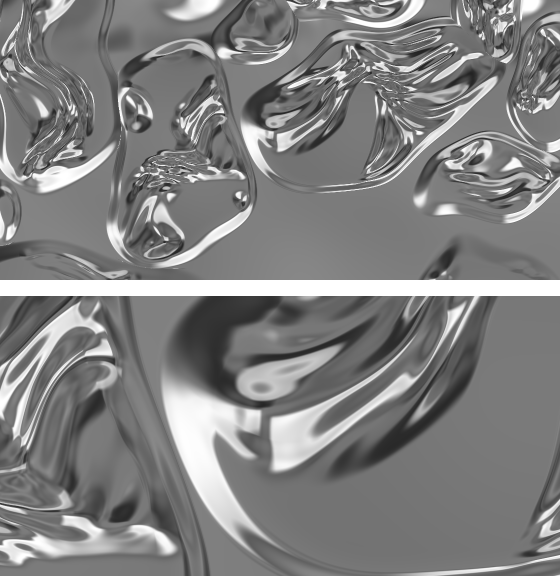
Top, the full canvas; bottom, a detail of the centre.
Reproduce this texture procedurally as a WebGL 1 fragment shader.

```glsl
precision highp float;
// Liquid chrome: smooth grey metal with raised, rippled lobes.
// A height field of warped ellipses and stretched noise is differentiated,
// and its slope looks up a small studio of bright and dark windows.
uniform vec2 u_resolution;

const float FLAT_GREY = 0.505;

vec2 gradientAt(vec2 cell) {
  float angle = 6.2832 * fract(sin(dot(cell, vec2(127.1, 311.7))) * 43758.5453);
  return vec2(cos(angle), sin(angle));
}

// Gradient noise, roughly -0.7 to 0.7
float noise(vec2 p) {
  vec2 i = floor(p);
  vec2 f = p - i;
  vec2 u = f * f * f * (f * (f * 6.0 - 15.0) + 10.0);
  vec2 right = vec2(1.0, 0.0);
  vec2 up = vec2(0.0, 1.0);
  float low = mix(dot(gradientAt(i), f), dot(gradientAt(i + right), f - right), u.x);
  float high = mix(dot(gradientAt(i + up), f - up), dot(gradientAt(i + 1.0), f - 1.0), u.x);
  return mix(low, high, u.y);
}

vec2 warp(vec2 p, float scale, float amount) {
  return p + amount * vec2(noise(p * scale), noise(p * scale + 19.3));
}

// Keeps the deepest lobe as (depth, local position, liveliness)
vec4 addLobe(vec4 best, vec2 p, vec2 center, vec2 radii, float angle, float lively) {
  vec2 d = p - center;
  float c = cos(angle);
  float s = sin(angle);
  vec2 q = vec2(c * d.x + s * d.y, c * d.y - s * d.x);
  float depth = (1.0 - length(q / radii)) * min(radii.x, radii.y);
  return depth > best.x ? vec4(depth, q + center * 9.0, lively) : best;
}

vec4 lobes(vec2 p) {
  vec4 b = vec4(-9.0, 0.0, 0.0, 0.0);
  b = addLobe(b, p, vec2(0.20, 0.78), vec2(0.47, 0.23), 1.57, 1.0);
  b = addLobe(b, p, vec2(0.64, 0.44), vec2(0.26, 0.37), 0.0, 1.0);
  b = addLobe(b, p, vec2(1.34, 0.65), vec2(0.43, 0.25), 0.4, 1.0);
  b = addLobe(b, p, vec2(0.93, 0.93), vec2(0.20, 0.10), 1.0, 1.0);
  b = addLobe(b, p, vec2(1.22, 1.05), vec2(0.27, 0.12), 0.1, 1.0);
  b = addLobe(b, p, vec2(1.73, 0.95), vec2(0.20, 0.13), 1.2, 1.0);
  b = addLobe(b, p, vec2(1.97, 0.70), vec2(0.23, 0.16), 1.3, 1.0);
  b = addLobe(b, p, vec2(1.77, 0.35), vec2(0.25, 0.12), 0.1, 1.0);
  b = addLobe(b, p, vec2(0.00, 0.28), vec2(0.10, 0.05), 1.5, 0.9);
  b = addLobe(b, p, vec2(0.25, -0.12), vec2(0.50, 0.26), -0.1, 0.38);
  b = addLobe(b, p, vec2(1.72, -0.10), vec2(0.28, 0.25), 0.2, 0.38);
  return b;
}

float rimProfile(float depth, float lively) {
  float width = mix(0.10, 0.04, lively);
  return 0.55 * lively * width * smoothstep(-0.4 * width, 0.6 * width, depth);
}

// Folds stretched along the lobe, gathered into patches
float ripples(vec2 q) {
  vec2 w = warp(q, 4.0, 0.17);
  float patches = smoothstep(-0.14, 0.06, noise(q * vec2(3.0, 4.5) + 7.7));
  float folds = 0.085 * noise(w * vec2(5.0, 9.5)) + 0.014 * noise(w * vec2(14.0, 23.0));
  return patches * folds;
}

float height(vec2 p) {
  vec4 lobe = lobes(warp(p, 3.0, 0.12));
  float flow = mix(0.012, 0.08, smoothstep(0.6, 1.0, p.y)) * noise(p * 3.5 + 4.1);
  float inside = smoothstep(0.0, 0.06, lobe.x) * lobe.w;
  return flow + rimProfile(lobe.x, lobe.w) + inside * ripples(lobe.yz);
}

float window(vec2 s, vec2 center, vec2 halfSize) {
  vec2 edge = 1.0 - smoothstep(halfSize, halfSize + 0.13, abs(s - center));
  return edge.x * edge.y;
}

// Tone of the studio seen by a given surface slope
float studio(vec2 s) {
  float tone = -0.06 * smoothstep(0.08, 0.4, length(s));
  tone += 0.2 * noise(s * 3.0) * smoothstep(0.05, 0.3, length(s));
  tone += 0.52 * window(s, vec2(-0.36, 0.50), vec2(0.28, 0.16));
  tone += 0.46 * window(s, vec2(0.46, 0.24), vec2(0.14, 0.20));
  tone += 0.34 * window(s, vec2(-0.10, -0.64), vec2(0.50, 0.08));
  tone -= 0.19 * window(s, vec2(0.36, -0.30), vec2(0.26, 0.10));
  tone -= 0.13 * window(s, vec2(-0.55, -0.08), vec2(0.20, 0.10));
  return tone;
}

float chrome(vec2 p) {
  float e = 0.0015;
  float h = height(p);
  vec2 slope = vec2(height(p + vec2(e, 0.0)) - h, height(p + vec2(0.0, e)) - h) / e;
  float depth = lobes(warp(p, 3.0, 0.12)).x;
  float base = FLAT_GREY + 0.06 * noise(p * 2.3 + 2.0) - 0.035 * smoothstep(0.0, 0.05, depth);
  return clamp(base + studio(slope), 0.0, 1.0);
}

void main() {
  // Four samples per pixel keep the thin glints smooth
  float tone = 0.0;
  for (int i = 0; i < 4; i++) {
    float k = float(i);
    vec2 offset = vec2(mod(k, 2.0), floor(k * 0.5)) * 0.5 - 0.25;
    tone += 0.25 * chrome((gl_FragCoord.xy + offset) / u_resolution.y);
  }
  gl_FragColor = vec4(vec3(tone), 1.0);
}
```
